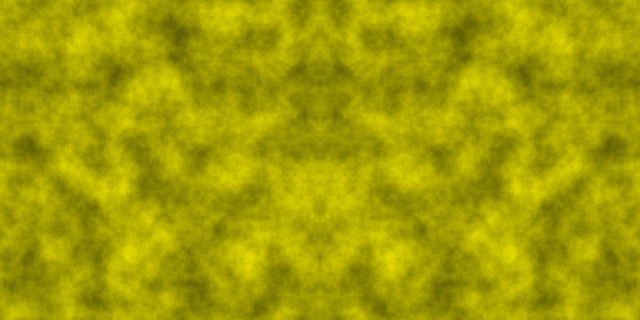
Reproduce this texture procedurally as a Shadertoy shader.

```glsl
// Mottled yellow clouds, mirrored left to right about the vertical centre line.
// Octaves of gradient noise, wrapped so the edges tile, are summed and
// mapped linearly from dark olive to bright yellow.

// Random unit gradient for a lattice point
vec2 latticeGradient(ivec2 cell, int seed) {
    uint h = uint(cell.x) * 374761393u + uint(cell.y) * 668265263u + uint(seed) * 97531u;
    h = (h ^ (h >> 13)) * 1274126177u;
    h = (h ^ (h >> 16)) * 2246822519u;
    h ^= h >> 15;
    float angle = 6.28319 * float(h & 65535u) / 65536.0;
    return vec2(cos(angle), sin(angle));
}

// Contribution of one cell corner, with the lattice wrapped at the period
float corner(ivec2 cell, ivec2 offset, vec2 local, int period, int seed) {
    ivec2 wrapped = (cell + offset) % period;
    return dot(latticeGradient(wrapped, seed), local - vec2(offset));
}

float gradientNoise(vec2 p, int period, int seed) {
    ivec2 cell = ivec2(floor(p));
    vec2 f = fract(p);
    vec2 blend = f * f * f * (f * (f * 6.0 - 15.0) + 10.0);
    float low = mix(corner(cell, ivec2(0, 0), f, period, seed),
                    corner(cell, ivec2(1, 0), f, period, seed), blend.x);
    float high = mix(corner(cell, ivec2(0, 1), f, period, seed),
                     corner(cell, ivec2(1, 1), f, period, seed), blend.x);
    return mix(low, high, blend.y);
}

// Each octave doubles the frequency and keeps 0.6 of the strength
float clouds(vec2 p) {
    float sum = 0.0;
    float strength = 1.0;
    int period = 6;
    for (int octave = 0; octave < 6; octave++) {
        sum += strength * gradientNoise(p * float(period), period, octave + 11);
        strength *= 0.6;
        period *= 2;
    }
    return sum;
}

void mainImage(out vec4 fragColor, in vec2 fragCoord) {
    vec2 uv = fragCoord / iResolution.xy;

    // Fold the canvas: each half is one square tile
    vec2 tile = vec2(abs(uv.x * 2.0 - 1.0), uv.y);

    // Tint around the mean yellow
    float shade = clamp(clouds(tile) * 0.33, -0.24, 0.24);
    vec3 color = vec3(0.637, 0.619, 0.008) + shade * vec3(1.0, 0.94, -0.03);
    fragColor = vec4(color, 1.0);
}
```
